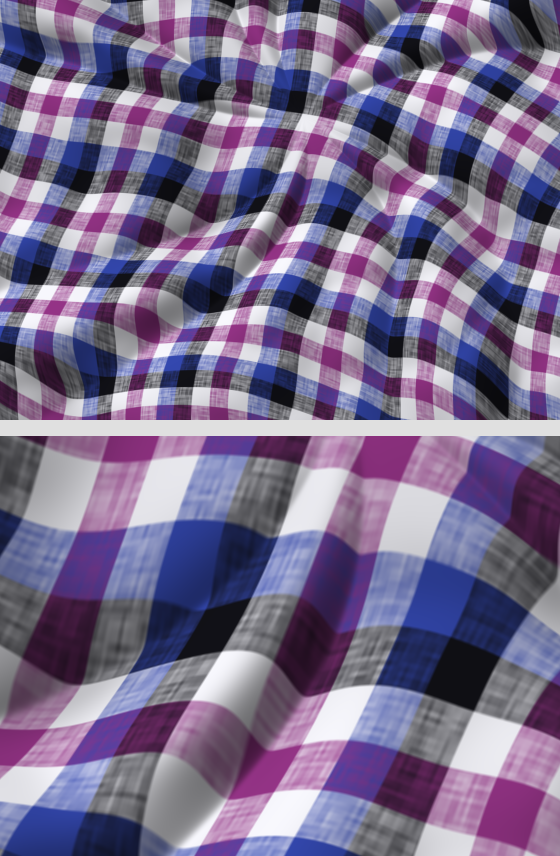
Top: the whole. Bottom: its middle third, enlarged.
This texture is drawn by a Shadertoy shader. Its source:

```glsl
// Crumpled checked cotton: five yarn bands repeat along warp and weft and are
// averaged where they cross. A height field of radial folds and layered skewed
// sines shifts the check and lights the cloth.

const float REPEATS = 4.5;              // band sets per canvas height
const int   BANDS = 5;
const float EDGE = 0.035;               // softness of a band edge, in bands
const float TILT = 0.30;                // turn of the weave, radians
const vec2  PHASE = vec2(0.28, 0.15);
const vec2  SWAY_HEIGHT = vec2(0.035, 0.055);  // slow bending of the weave
const vec2  SWAY_RATE = vec2(6.0, 4.3);
const vec2  SWAY_PHASE = vec2(0.0, 1.34);
const vec2  PINCH = vec2(0.71, 0.77);   // where the folds gather
const vec2  LEAN = vec2(0.40, -0.85);   // shift of the weave by height
const float RADIAL_HEIGHT = 0.034;
const float CRUMPLE_HEIGHT = 0.019;
const float SKEW = 0.65;                // steepness of one side of a fold
const float RELIEF = 1.2;
const vec3  LIGHT = vec3(-0.36, 0.44, 0.82);
const float AMBIENT = 0.40;
const float SLUB = 0.25;                // unevenness of the yarn

const vec3 BLUE    = vec3(0.18, 0.25, 0.61);
const vec3 BLACK   = vec3(0.06, 0.06, 0.08);
const vec3 WHITE   = vec3(0.86, 0.86, 0.88);
const vec3 MAGENTA = vec3(0.52, 0.18, 0.47);
const vec3 YARN[BANDS] = vec3[BANDS](BLUE, BLACK, WHITE, MAGENTA, WHITE);

float hash(vec2 p) {
    vec3 q = fract(p.xyx * vec3(0.1031, 0.1030, 0.0973));
    q += dot(q, q.yzx + 33.33);
    return fract((q.x + q.y) * q.z);
}

float valueNoise(vec2 p) {
    vec2 cell = floor(p), f = fract(p);
    f = f * f * (3.0 - 2.0 * f);
    float low = mix(hash(cell), hash(cell + vec2(1, 0)), f.x);
    float high = mix(hash(cell + vec2(0, 1)), hash(cell + vec2(1, 1)), f.x);
    return mix(low, high, f.y);
}

float foldWave(float x) {
    return sin(x + SKEW * cos(x));
}

// Height of the cloth: creases from the pinch, then finer crumples.
float clothHeight(vec2 p) {
    vec2 q = p + 0.05 * sin(p.yx * vec2(7.0, 5.0) + vec2(1.0, 4.0));
    vec2 d = q - PINCH;
    float r = length(d);
    float wave = foldWave(5.0 * atan(d.x, -d.y) + 2.5 * r);
    float crease = 2.0 * sqrt(wave * wave + 0.012) - 1.0;
    float h = RADIAL_HEIGHT * crease * smoothstep(0.0, 0.5, r) * exp(-0.4 * r);

    float amplitude = CRUMPLE_HEIGHT, frequency = 8.0;
    for (int i = 0; i < 4; i++) {
        float angle = 1.1 + 2.4 * float(i);
        vec2 along = vec2(cos(angle), sin(angle));
        float bend = 1.2 * sin(dot(q, vec2(-along.y, along.x)) * frequency * 0.6);
        h += amplitude * foldWave(dot(q, along) * frequency + bend);
        amplitude *= 0.58;
        frequency *= 1.5;
    }
    return h;
}

// Colour of the band at t, where one unit holds the whole set.
vec3 yarnColor(float t, float blur) {
    float band = fract(t) * float(BANDS);
    vec3 color = YARN[BANDS - 1];
    for (int i = 0; i <= BANDS; i++) {
        color = mix(color, YARN[i % BANDS], smoothstep(-blur, blur, band - float(i)));
    }
    return color;
}

void mainImage(out vec4 fragColor, in vec2 fragCoord) {
    vec2 p = fragCoord / iResolution.y;

    // Slope of the cloth
    const vec2 STEP = vec2(0.003, 0.0);
    float h = clothHeight(p);
    vec2 slope = vec2(clothHeight(p + STEP.xy) - clothHeight(p - STEP.xy),
                      clothHeight(p + STEP.yx) - clothHeight(p - STEP.yx)) / (2.0 * STEP.x);

    // Weave coordinates: x along the rows, y down the columns
    vec2 cloth = p + LEAN * h + SWAY_HEIGHT * sin(p.yx * SWAY_RATE + SWAY_PHASE);
    float c = cos(TILT), s = sin(TILT);
    vec2 uv = vec2(c * cloth.x - s * cloth.y, -s * cloth.x - c * cloth.y) * REPEATS + PHASE;

    // Warp and weft, with slubs that let one show over the other
    vec2 blur = clamp(fwidth(uv) * float(BANDS) * 0.75, EDGE, 0.45);
    vec3 warp = yarnColor(uv.x, blur.x);
    vec3 weft = yarnColor(uv.y, blur.y);
    float slub = valueNoise(uv * vec2(62.0, 11.0)) - valueNoise(uv.yx * vec2(62.0, 11.0) + 37.0);
    vec3 color = mix(warp, weft, 0.5 + SLUB * slub);

    // Light on the folds, shade in the hollows
    vec3 normal = normalize(vec3(-slope * RELIEF, 1.0));
    float diffuse = max(dot(normal, normalize(LIGHT)), 0.0) / normalize(LIGHT).z;
    float hollow = mix(0.72, 1.0, smoothstep(-0.055, -0.005, h));
    color *= (AMBIENT + (1.0 - AMBIENT) * diffuse) * hollow;

    fragColor = vec4(clamp(color, 0.0, 1.0), 1.0);
}
```
